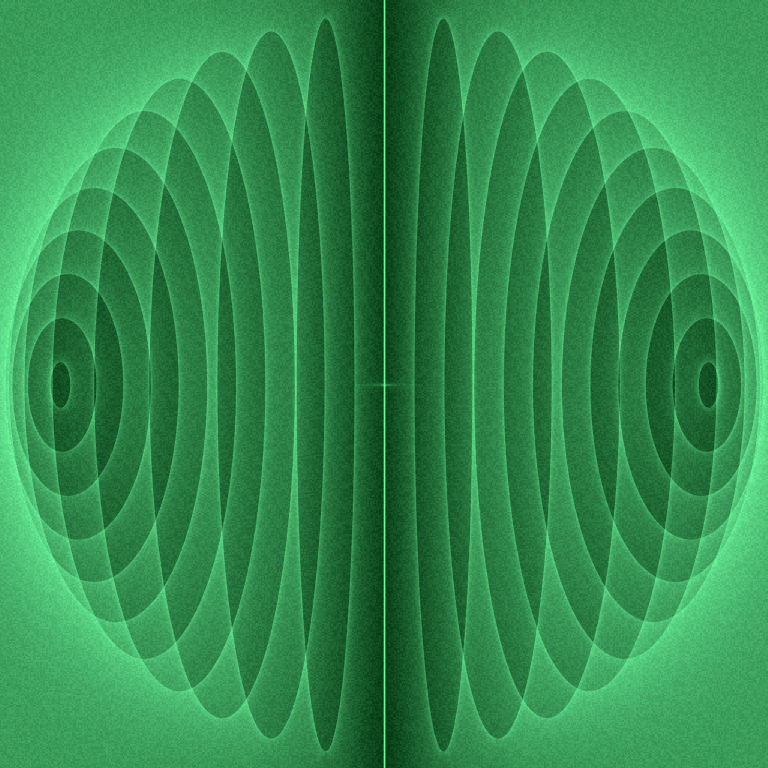
This background is drawn by a WebGL 1 fragment shader. Its source:

```glsl
precision highp float;
// Mirrored fans of nested translucent ellipses glowing green around a dark central seam.

uniform vec2 u_resolution;

const vec3 DEEP_GREEN = vec3(0.05, 0.28, 0.11);
const vec3 PEAK_GREEN = vec3(0.44, 1.00, 0.64);
const float DEEP_LEVEL = 0.28;      // brightness shown as DEEP_GREEN

const vec2 CENTER = vec2(0.5007, 0.4987);
const int RING_COUNT = 11;
const float CENTER_REACH = 0.4219;  // farthest ring center from the seam
const float EDGE_REACH = 0.797;     // amplitude of the inner edge positions
const float MAX_HEIGHT = 0.483;     // tallest half height

const float SEAM_LEVEL = 0.22;
const float AMBIENT_RISE = 0.39;
const float AMBIENT_FALLOFF = 0.156;
const float RING_SHADE = 0.045;     // darkening inside each ring
const float RING_GLOW = 0.10;       // halo outside each ring
const float LINE_WIDTH = 0.0026;
const float LINE_BASE = 0.06;
const float LINE_SIDE = 0.13;       // extra line light on the steep sides
const float SEAM_WIDTH = 0.0011;
const float SOFT_KNEE = 0.70;
const float GRAIN_CELLS = 512.0;
const float GRAIN_AMOUNT = 0.09;

float hash(vec2 p) {
    return fract(sin(dot(p, vec2(12.9898, 78.233))) * 43758.5453);
}

// Ring center offset (x) and its two radii (y, z), by ring number
vec3 ringShape(float m) {
    float middle = CENTER_REACH * sin(0.187 * m - 0.004 * m * m);
    float innerEdge = EDGE_REACH * sin(0.049 * m);
    float halfHeight = MAX_HEIGHT * cos(0.157 * m - 0.0018 * m * m);
    return vec3(middle, middle - innerEdge, halfHeight);
}

// Brightness added by one ring: shade inside, halo and rim line outside
float ringLight(vec2 p, vec3 ring, float pixel) {
    vec2 q = p - vec2(ring.x, 0.0);
    vec2 radii = ring.yz;
    float k = length(q / radii);
    vec2 slope = q / (radii * radii);
    float slopeLength = max(length(slope), 0.0001);
    float d = k * (k - 1.0) / slopeLength;
    float outside = smoothstep(-pixel, pixel, d);
    float away = max(d, 0.0);
    float halo = RING_GLOW * exp(-away / (0.4 * radii.x + 0.005));
    float side = abs(slope.x) / slopeLength;
    float line = (LINE_BASE + LINE_SIDE * side) * exp(-away / LINE_WIDTH);
    return mix(-RING_SHADE, halo + line, outside);
}

void main() {
    vec2 uv = gl_FragCoord.xy / u_resolution;
    float pixel = 0.75 / min(u_resolution.x, u_resolution.y);
    vec2 p = uv - CENTER;
    p.x = abs(p.x);

    // Ambient light grows away from the seam
    float level = SEAM_LEVEL + AMBIENT_RISE * (1.0 - exp(-p.x / AMBIENT_FALLOFF));

    // Nested rings
    for (int i = 1; i <= RING_COUNT; i++) {
        level += ringLight(p, ringShape(float(i)), pixel);
    }

    // Compress overlapping highlights
    float room = 1.0 - SOFT_KNEE;
    float excess = max(level - SOFT_KNEE, 0.0);
    level = min(level, SOFT_KNEE) + room * (1.0 - exp(-excess / room));

    // Fine grain
    level += GRAIN_AMOUNT * (hash(floor(uv * GRAIN_CELLS)) - 0.5);

    // Central spark and bright seam line
    level += 0.45 * exp(-p.x / 0.012 - abs(p.y) / 0.0018);
    float seam = 1.0 - smoothstep(SEAM_WIDTH - pixel, SEAM_WIDTH + pixel, p.x);
    level = mix(level, 0.98, seam);

    float tone = (level - DEEP_LEVEL) / (1.0 - DEEP_LEVEL);
    gl_FragColor = vec4(clamp(mix(DEEP_GREEN, PEAK_GREEN, tone), 0.0, 1.0), 1.0);
}
```
